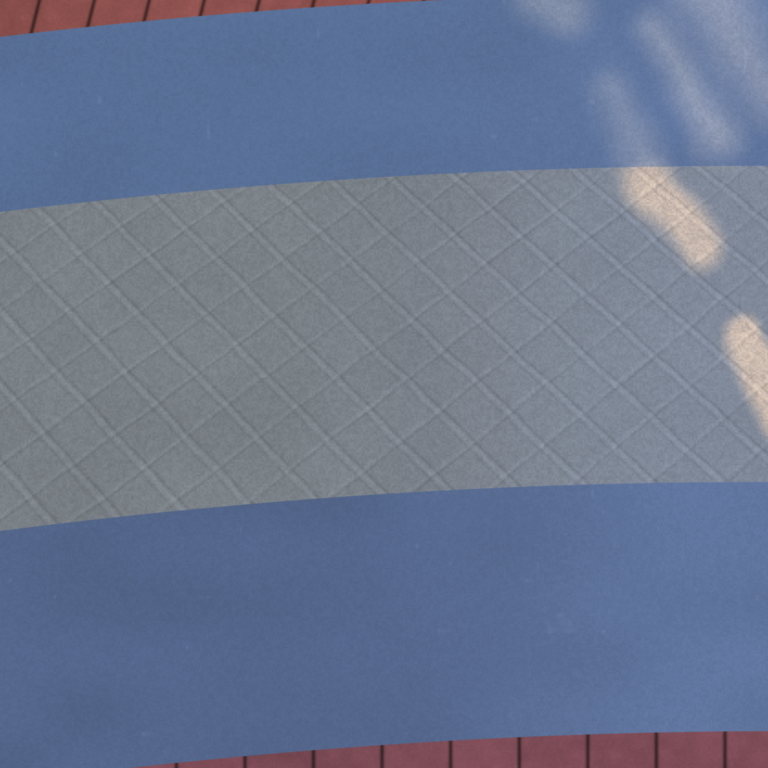
This texture is drawn by a WebGL 2 fragment shader. Its source:

```glsl
#version 300 es
precision highp float;
// Curved blue and grey paved bands with an embossed diamond grid, brick borders and dappled sun.

uniform vec2 u_resolution;
out vec4 fragColor;

// Band edges: height = c.x + c.y * x + c.z * x * x
const vec3 EDGE_BLUE_TOP = vec3(0.952, 0.1205, -0.064);
const vec3 EDGE_GREY_TOP = vec3(0.724, 0.122, -0.062);
const vec3 EDGE_GREY_LOW = vec3(0.3086, 0.129, -0.0652);
const vec3 EDGE_BLUE_LOW = vec3(-0.0209, 0.1347, -0.0658);

// Diamond lattice: one node, two cell sides, foreshortening
const vec2 GRID_NODE = vec2(0.4853, 0.5469);
const vec2 SIDE_DOWN = vec2(0.0410, -0.0401);
const vec2 SIDE_UP = vec2(0.0495, 0.0378);
const float CELL_SPAN = 0.06;
const float PERSPECTIVE = 0.25;

const vec3 BLUE_UPPER = vec3(0.345, 0.435, 0.59);
const vec3 BLUE_LOWER = vec3(0.325, 0.395, 0.54);
const vec3 BLUE_RIGHT = vec3(0.385, 0.47, 0.635);
const vec3 GREY_LEFT = vec3(0.475, 0.50, 0.525);
const vec3 GREY_RIGHT = vec3(0.50, 0.535, 0.60);
const vec3 BRICK_UPPER = vec3(0.54, 0.31, 0.30);
const vec3 BRICK_LOWER = vec3(0.48, 0.29, 0.33);
const vec3 SUN_GAIN = vec3(1.62, 1.38, 1.15);

// Sun patches: segment ends, then (start radius, end radius, softness, strength)
const int PATCHES = 6;
const vec4 PATCH_LINE[PATCHES] = vec4[](
  vec4(0.695, 1.005, 0.740, 0.985), vec4(0.795, 0.885, 0.840, 0.780),
  vec4(0.845, 0.760, 0.915, 0.680), vec4(0.850, 0.965, 0.935, 0.820),
  vec4(0.925, 1.010, 1.000, 0.880), vec4(0.968, 0.562, 1.025, 0.460));
const vec4 PATCH_SHAPE[PATCHES] = vec4[](
  vec4(0.024, 0.026, 0.030, 0.72), vec4(0.018, 0.026, 0.030, 0.58),
  vec4(0.030, 0.026, 0.017, 0.95), vec4(0.014, 0.024, 0.030, 0.85),
  vec4(0.045, 0.030, 0.040, 0.72), vec4(0.025, 0.038, 0.012, 1.00));

float hash(vec2 p) {
  vec3 q = fract(vec3(p.xyx) * 0.1031);
  q += dot(q, q.yzx + 33.33);
  return fract((q.x + q.y) * q.z);
}

float noise(vec2 p) {
  vec2 i = floor(p), f = fract(p);
  f = f * f * (3.0 - 2.0 * f);
  return mix(mix(hash(i), hash(i + vec2(1, 0)), f.x),
             mix(hash(i + vec2(0, 1)), hash(i + vec2(1, 1)), f.x), f.y);
}

float above(vec2 p, vec3 c, float aa) {
  return smoothstep(-aa, aa, p.y - (c.x + p.x * (c.y + c.z * p.x)));
}

float bump(float d, float halfWidth) {
  return exp(-d * d / (halfWidth * halfWidth));
}

// Raised ribs: lit crest with a dark groove beside it
float embossing(vec2 p) {
  p += 0.003 * (vec2(noise(p * 28.0), noise(p * 28.0 + 50.0)) - 0.5);
  vec2 q = (p - GRID_NODE) / (1.0 + PERSPECTIVE * (GRID_NODE.y - p.y));
  vec2 cell = inverse(mat2(SIDE_DOWN, SIDE_UP)) * q;
  vec2 d = (fract(cell + 0.5) - 0.5) * CELL_SPAN;
  float falling = 0.055 * bump(d.y, 0.0036) - 0.075 * bump(d.y - 0.0055, 0.0021)
                - 0.045 * bump(d.y + 0.0055, 0.0020);
  float rising = 0.050 * bump(d.x, 0.0028) - 0.055 * bump(d.x - 0.0045, 0.0020);
  float tone = 0.018 * (hash(floor(cell) + 90.0) - 0.5);
  return falling + rising * (0.6 + 0.6 * noise(p * 17.0)) + tone;
}

vec3 bricks(vec2 p) {
  bool upper = p.y > 0.5;
  float pitch = upper ? 0.0715 : 0.0893;
  float x = upper ? p.x - 0.118 - 0.25 * (p.y - 0.98) : p.x - 0.4975;
  float joint = abs(fract(x / pitch + 0.5) - 0.5) * pitch;
  vec3 color = upper ? BRICK_UPPER : BRICK_LOWER;
  color *= 0.93 + 0.10 * hash(vec2(floor(x / pitch), 7.0)) + 0.08 * noise(p * 60.0);
  return color * (1.0 - 0.5 * bump(joint, 0.0028));
}

float sunlight(vec2 p) {
  float shade = 1.0;
  for (int i = 0; i < PATCHES; i++) {
    vec2 a = PATCH_LINE[i].xy, ab = PATCH_LINE[i].zw - a;
    vec4 s = PATCH_SHAPE[i];
    float t = clamp(dot(p - a, ab) / dot(ab, ab), 0.0, 1.0);
    float d = length(p - a - ab * t) - mix(s.x, s.y, t);
    shade *= 1.0 - s.w * smoothstep(s.z, -s.z, d);
  }
  return 1.0 - shade;
}

void main() {
  vec2 p = gl_FragCoord.xy / u_resolution;
  float aa = 1.0 / min(u_resolution.x, u_resolution.y);

  // Painted bands
  vec3 blue = mix(BLUE_LOWER, BLUE_UPPER, smoothstep(0.2, 0.8, p.y));
  blue = mix(blue, BLUE_RIGHT, 0.85 * smoothstep(0.4, 1.0, p.x));
  blue *= 0.97 + 0.06 * noise(p * vec2(9.0, 14.0));
  vec3 grey = mix(GREY_LEFT, GREY_RIGHT, smoothstep(0.35, 0.95, p.x));
  grey *= 0.98 + 0.04 * noise(p * 11.0) + embossing(p);

  float inBlue = above(p, EDGE_BLUE_LOW, aa) * (1.0 - above(p, EDGE_BLUE_TOP, aa));
  float inGrey = above(p, EDGE_GREY_LOW, aa) * (1.0 - above(p, EDGE_GREY_TOP, aa));
  vec3 color = mix(mix(bricks(p), blue, inBlue), grey, inGrey);

  // Rubber grain and faint scuffs
  float grain = noise(p * 420.0) + 0.6 * noise(p * 190.0 + 20.0) - 0.8;
  color *= 1.0 + grain * mix(0.05, 0.08, inGrey);
  color += 0.03 * smoothstep(0.93, 1.0, noise(p * vec2(70.0, 45.0) + 11.0)) * (1.0 - inGrey);

  // Dappled sun, broken up slightly by the surface
  float sun = sunlight(p + 0.008 * (noise(p * 30.0) - 0.5));
  color *= mix(vec3(1.0), SUN_GAIN, sun * (0.96 + 0.12 * grain));
  fragColor = vec4(color, 1.0);
}
```
